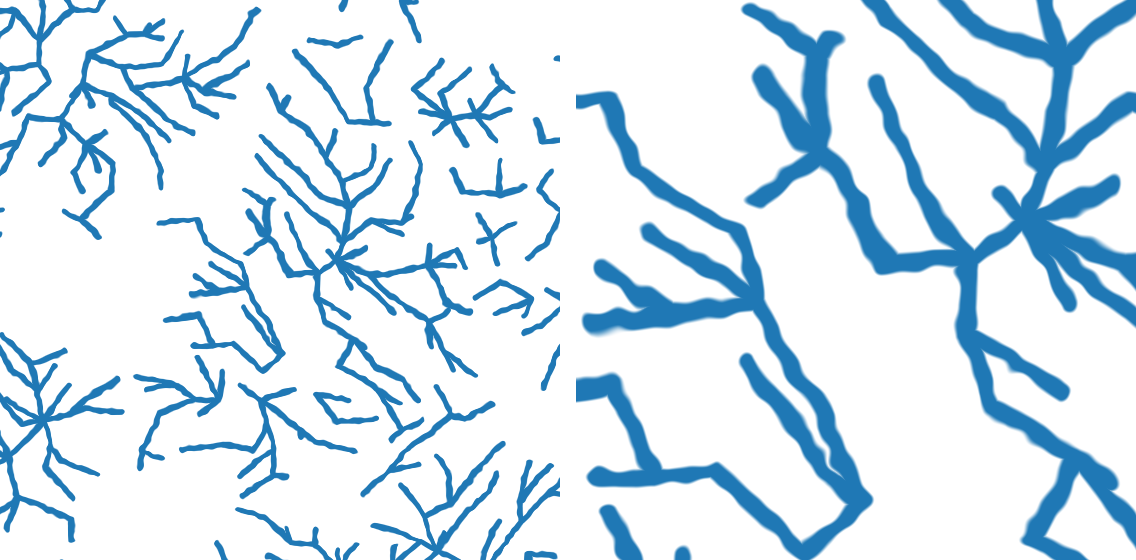
Left: the whole. Right: its middle third, enlarged.
Give the GLSL for this pattern, as a WebGL 2 fragment shader.

```glsl
#version 300 es
precision highp float;
// Blue branching twigs, like drainage trees, with knobbly lines on white.

uniform vec2 u_resolution;
out vec4 fragColor;

const float CELLS = 22.0;  // tree nodes along the canvas
const int SIDE = 7;        // width of the node window around a pixel

float hash(vec2 p) {
  vec3 q = fract(vec3(p.xyx) * 0.1031);
  q += dot(q, q.yzx + 33.33);
  return fract((q.x + q.y) * q.z);
}

float valueNoise(vec2 p) {
  vec2 i = floor(p), f = fract(p);
  f = f * f * (3.0 - 2.0 * f);
  return mix(mix(hash(i), hash(i + vec2(1, 0)), f.x),
             mix(hash(i + vec2(0, 1)), hash(i + vec2(1, 1)), f.x), f.y);
}

vec2 wobble(vec2 p) {
  return vec2(valueNoise(p + 17.0), valueNoise(p + 71.0)) - 0.5;
}

// Jittered node position inside its cell, in cell units
vec2 nodePosition(vec2 cell) {
  return cell + 0.1 + 0.8 * vec2(hash(cell + 5.3), hash(cell + 41.7));
}

// Rolling terrain plus roughness; every branch runs downhill on it
float terrain(vec2 cell) {
  vec2 p = mat2(0.8, 0.6, -0.6, 0.8) * cell / CELLS;
  return valueNoise(p * 3.5 + 23.4) + 0.24 * hash(cell + 90.1);
}

float segmentDistance(vec2 p, vec2 a, vec2 b) {
  vec2 ab = b - a;
  return length(p - a - ab * clamp(dot(p - a, ab) / dot(ab, ab), 0.0, 1.0));
}

vec2 windowCell(vec2 corner, int k) {
  return corner + vec2(k % SIDE, k / SIDE);
}

float treeDistance(vec2 p) {
  vec2 corner = floor(p) - 3.0;
  vec3 node[49];  // position and height
  int parent[49];
  for (int k = 0; k < 49; k++) {
    vec2 cell = windowCell(corner, k);
    node[k] = vec3(nodePosition(cell), terrain(cell));
    parent[k] = -1;
  }

  // Link each node to its steepest lower neighbour; leave the ridges bare
  int hasChild = 0;  // one bit for each node of the middle rows
  for (int y = 1; y < SIDE - 1; y++)
  for (int x = 1; x < SIDE - 1; x++) {
    int k = y * SIDE + x;
    if (node[k].z > 0.86) continue;
    float steepest = 0.0;
    for (int dy = -1; dy <= 1; dy++)
    for (int dx = -1; dx <= 1; dx++) {
      if (dx == 0 && dy == 0) continue;
      int n = k + dy * SIDE + dx;
      float slope = (node[k].z - node[n].z) / (0.3 + distance(node[k].xy, node[n].xy));
      if (slope > steepest) {
        steepest = slope;
        parent[k] = n;
      }
    }
    int row = parent[k] - 2 * SIDE;
    if (row >= 0 && row < 3 * SIDE) hasChild |= 1 << row;
  }

  // Measure the nearest links, with some end twigs pruned
  float d = 9.0;
  for (int y = 2; y < SIDE - 2; y++)
  for (int x = 2; x < SIDE - 2; x++) {
    int k = y * SIDE + x;
    bool isTip = (hasChild & (1 << (k - 2 * SIDE))) == 0;
    bool pruned = isTip && hash(windowCell(corner, k) + 63.9) < 0.42;
    if (parent[k] < 0 || pruned) continue;
    d = min(d, segmentDistance(p, node[k].xy, node[parent[k]].xy));
  }
  return d;
}

void main() {
  vec2 uv = gl_FragCoord.xy / u_resolution.y;

  // Broad bends and fine knobbly kinks
  vec2 bent = uv + 0.016 * wobble(uv * 14.0) + 0.0045 * wobble(uv * 95.0);
  float d = treeDistance(bent * CELLS) / CELLS;

  vec3 white = vec3(1.0);
  vec3 blue = vec3(0.12, 0.47, 0.71);
  float line = 1.0 - smoothstep(0.0039, 0.0065, d);
  fragColor = vec4(mix(white, blue, line), 1.0);
}
```
